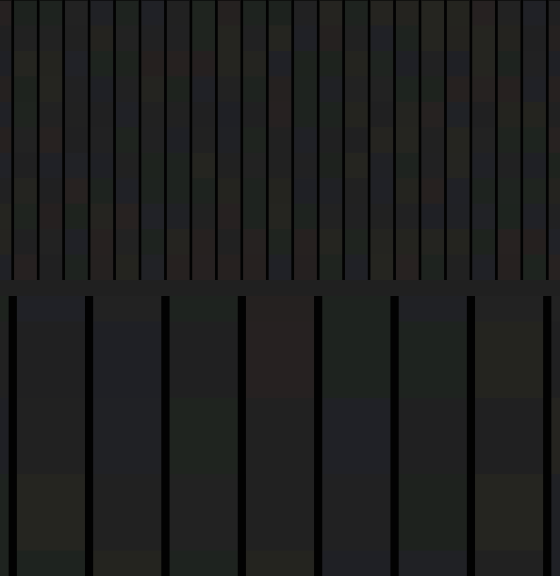
Top, the full canvas; bottom, a detail of the centre.
Write a WebGL 2 fragment shader that draws this pattern.

```glsl
#version 300 es
precision highp float;

uniform vec2 u_resolution;
out vec4 fragColor;

const vec2 REPEATS = vec2(22.0, 11.0);
const float GAP_HALF_WIDTH = 0.054;
const float TOP_EDGE_WIDTH = 0.025;
const vec3 GAP_COLOR = vec3(0.008);

float hash(vec2 p) {
    vec3 q = fract(p.xyx * vec3(0.1031, 0.1030, 0.0973));
    q += dot(q, q.yzx + 33.33);
    return fract((q.x + q.y) * q.z);
}

// One of five nearly black tints, with a slight change of brightness
vec3 panelColor(vec2 cell) {
    vec3 gray = vec3(0.130, 0.130, 0.132);
    vec3 red = vec3(0.149, 0.130, 0.127);
    vec3 green = vec3(0.119, 0.139, 0.122);
    vec3 blue = vec3(0.126, 0.130, 0.149);
    vec3 olive = vec3(0.144, 0.143, 0.125);

    float pick = hash(cell + 17.0);
    vec3 tint = gray;
    tint = mix(tint, red, step(0.24, pick));
    tint = mix(tint, green, step(0.42, pick));
    tint = mix(tint, blue, step(0.65, pick));
    tint = mix(tint, olive, step(0.82, pick));
    return tint * mix(0.97, 1.02, hash(cell + 71.0));
}

// Blends vertically across the short seam between two panels
vec3 columnColor(float column, float y, float softness) {
    float seam = floor(y + 0.5);
    vec3 below = panelColor(vec2(column, seam - 1.0));
    vec3 above = panelColor(vec2(column, seam));
    return mix(below, above, smoothstep(-softness, softness, y - seam));
}

// Coverage of a band reaching halfWidth from its centre
float band(float distanceToCenter, float halfWidth, float softness) {
    return 1.0 - smoothstep(halfWidth - softness, halfWidth + softness, distanceToCenter);
}

void main() {
    vec2 grid = gl_FragCoord.xy / u_resolution * REPEATS;
    vec2 pixel = REPEATS / u_resolution;

    // Columns are centred on whole numbers, so both sides end in half a panel
    float column = floor(grid.x + 0.5);
    float gapDistance = 0.5 - abs(grid.x - column);
    vec3 color = columnColor(column, grid.y, 0.5 * pixel.y);

    // Vertical gaps and the thin dark rim along the top
    float gap = band(gapDistance, GAP_HALF_WIDTH, 0.6 * pixel.x);
    float rim = band(REPEATS.y - grid.y, TOP_EDGE_WIDTH, 0.6 * pixel.y);
    color = mix(color, GAP_COLOR, max(gap, 0.8 * rim));

    fragColor = vec4(color, 1.0);
}
```
